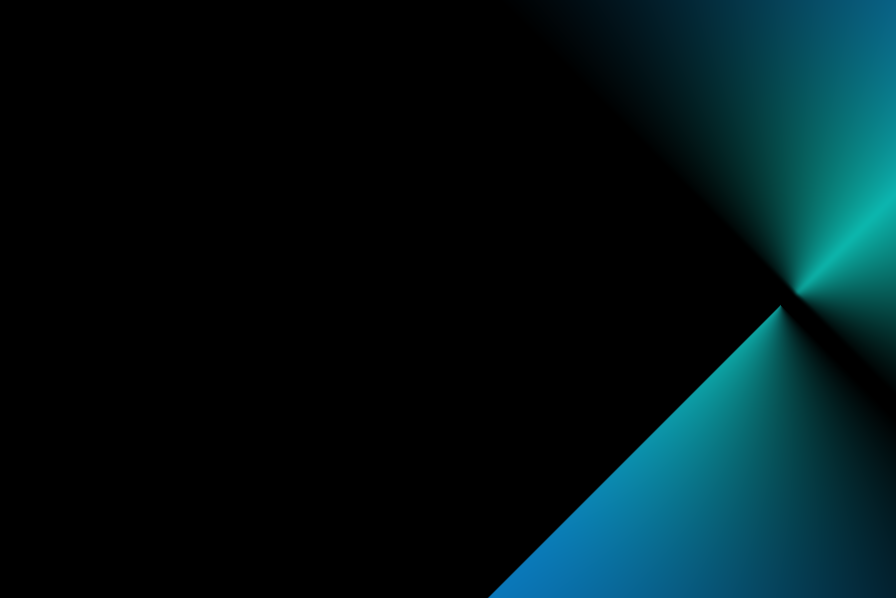
Give the GLSL for this background, as a Shadertoy shader.

```glsl
// Two glowing corners on black that almost touch: a folded fan opening to the
// right and a sharp wedge opening downward. Each is an angular gradient around
// its tip, shifting from teal to blue with distance.

const float HALF_PI = 1.5707963;

// Rotates by 45 degrees: x runs up-right, y runs up-left.
vec2 diagonalAxes(vec2 d) {
    return vec2(d.x + d.y, d.y - d.x) * 0.7071068;
}

// Light left after turning away from a bright ray: 1 on it, 0 at a right angle.
float angularFade(float across, float along) {
    return clamp(1.0 - atan(across, along) / HALF_PI, 0.0, 1.0);
}

void mainImage(out vec4 fragColor, in vec2 fragCoord) {
    vec2 p = fragCoord / iResolution.y;
    float pixel = 1.0 / iResolution.y;

    // Upper fan: bright ridge going up-right, fading to both sides.
    vec2 fan = diagonalAxes(p - vec2(1.327, 0.504));
    float fanLight = angularFade(length(vec2(fan.y, 0.004)), fan.x);
    fanLight = 0.94 * fanLight + 0.06 * pow(fanLight, 12.0);
    fanLight *= smoothstep(0.0, 0.012, fan.x);
    vec3 fanColor = mix(vec3(0.05, 0.73, 0.69), vec3(0.05, 0.54, 0.80),
                        smoothstep(0.15, 0.65, length(fan)));

    // Lower wedge: crisp bright edge going down-left, fading to the right.
    vec2 wedge = -diagonalAxes(p - vec2(1.306, 0.490));
    float wedgeLight = angularFade(max(wedge.y, 0.0), max(wedge.x, 1e-5));
    wedgeLight *= smoothstep(-pixel, pixel, wedge.y) * smoothstep(-pixel, pixel, wedge.x);
    vec3 wedgeColor = mix(vec3(0.05, 0.65, 0.64), vec3(0.04, 0.47, 0.73),
                          smoothstep(0.05, 0.68, length(wedge)));

    fragColor = vec4(fanColor * fanLight + wedgeColor * wedgeLight, 1.0);
}
```
